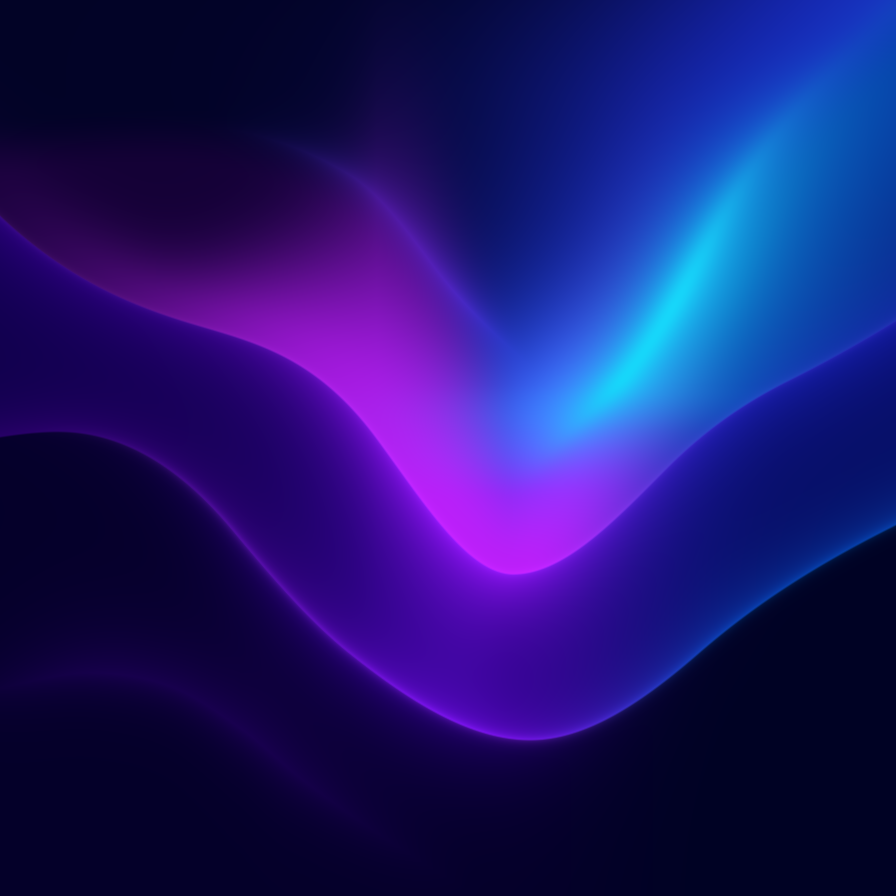
Give the GLSL for this background, as a WebGL 1 fragment shader.

```glsl
precision highp float;
uniform vec2 u_resolution;

// Cubic span between knots (position, height, slope); gives height and slope.
vec2 span(float x, vec3 a, vec3 b) {
  float h = b.x - a.x;
  float t = clamp((x - a.x) / h, 0.0, 1.0);
  float rise = b.y - a.y;
  float bend = (1.0 - t) * (a.z * h - rise) + t * (rise - b.z * h);
  float slope = 6.0 * t * (1.0 - t) * rise / h
              + (1.0 - t) * (1.0 - 3.0 * t) * a.z + t * (3.0 * t - 2.0) * b.z;
  return vec2(a.y + rise * t + t * (1.0 - t) * bend, slope);
}

// Approximate signed distance of p above a smooth curve through seven knots.
float curve(vec2 p, vec3 a, vec3 b, vec3 c, vec3 d, vec3 e, vec3 f, vec3 g) {
  vec2 s = span(p.x, a, b);
  if (p.x > b.x) s = span(p.x, b, c);
  if (p.x > c.x) s = span(p.x, c, d);
  if (p.x > d.x) s = span(p.x, d, e);
  if (p.x > e.x) s = span(p.x, e, f);
  if (p.x > f.x) s = span(p.x, f, g);
  return (p.y - s.x) / sqrt(1.0 + s.y * s.y);
}

float bell(float d, float width) {
  return exp(-d * d / (width * width));
}

float glow(float d, float width) {
  return exp(-abs(d) / width);
}

float cover(float d) {
  return smoothstep(-0.0015, 0.0015, d);
}

void main() {
  vec2 p = gl_FragCoord.xy / u_resolution;
  float x = p.x;

  float bowl = curve(p, vec3(0.0, 0.759, -0.95), vec3(0.2, 0.643, -0.32),
    vec3(0.42, 0.511, -1.35), vec3(0.573, 0.359, 0.0), vec3(0.745, 0.478, 1.0),
    vec3(0.88, 0.575, 0.5), vec3(1.0, 0.642, 0.62));
  float ribbon = curve(p, vec3(0.0, 0.512, 0.15), vec3(0.065, 0.518, 0.0),
    vec3(0.26, 0.408, -1.2), vec3(0.39, 0.271, -0.8), vec3(0.592, 0.174, 0.0),
    vec3(0.78, 0.271, 0.87), vec3(1.0, 0.414, 0.5));
  float swell = curve(p, vec3(0.0, 0.232, 0.2), vec3(0.1, 0.249, 0.0),
    vec3(0.195, 0.232, -0.4), vec3(0.27, 0.186, -0.7), vec3(0.34, 0.128, -0.75),
    vec3(0.5, 0.02, -0.6), vec3(1.0, -0.2, -0.4));
  float fold = curve(p, vec3(0.0, 0.85, 0.1), vec3(0.234, 0.859, -0.1),
    vec3(0.313, 0.841, -0.33), vec3(0.39, 0.805, -0.6), vec3(0.48, 0.708, -1.35),
    vec3(0.59, 0.593, -0.9), vec3(1.0, 0.3, -0.7));
  // The beam climbs, so its axes are swapped; positive lies to its right.
  float beam = curve(p.yx, vec3(0.4, 0.53, 0.95), vec3(0.518, 0.638, 0.95),
    vec3(0.57, 0.69, 0.85), vec3(0.642, 0.742, 0.62), vec3(0.76, 0.807, 0.55),
    vec3(0.889, 0.898, 0.9), vec3(1.0, 1.012, 1.1));
  float rightSide = smoothstep(-0.03, 0.06, beam);

  // Sky with a broad blue halo
  float underFold = smoothstep(0.02, -0.05, fold) * (1.0 - smoothstep(0.46, 0.6, x));
  float halo = bell(beam, mix(0.24, 0.38, rightSide)) * (1.0 - 0.45 * underFold);
  vec3 sky = vec3(0.008, 0.01, 0.15);
  sky += mix(vec3(0.08, 0.14, 0.58), vec3(0.01, 0.21, 0.5), rightSide) * halo;
  sky += vec3(0.07, -0.008, 0.06) * underFold;
  sky += vec3(0.11, 0.07, 0.28) * glow(fold, 0.018)
       * smoothstep(0.22, 0.48, x) * (1.0 - smoothstep(0.5, 0.6, x));
  sky = mix(sky, vec3(0.1, 0.13, 0.7),
            0.65 * glow(bowl, 0.06) * smoothstep(0.65, 0.85, x));

  // Magenta pool resting in the bowl
  float pool = bell(bowl, mix(0.06, 0.16, smoothstep(0.15, 0.52, x)))
             * smoothstep(-0.1, 0.52, x) * (1.0 - smoothstep(0.58, 0.84, x));
  sky = mix(sky, vec3(0.73, 0.11, 0.96), pool);
  sky += vec3(0.05, 0.12, 0.2) * bell(length(p - vec2(0.62, 0.54)), 0.11);

  // Cyan beam
  float core = exp(-(sqrt(beam * beam + 0.0001) - 0.01) / mix(0.045, 0.065, rightSide));
  core *= smoothstep(0.44, 0.58, p.y) * mix(1.0, 0.12, smoothstep(0.65, 0.98, p.y));
  sky = mix(sky, vec3(0.09, 0.84, 0.98), core);

  // Violet ribbon beneath the bowl
  float middle = bell(x - 0.52, 0.2);
  float blueSide = smoothstep(0.55, 0.82, x);
  vec3 body = mix(vec3(0.05, 0.0, 0.28), vec3(0.02, 0.045, 0.37), blueSide);
  body += vec3(0.13, 0.01, 0.27) * middle;
  vec3 upperRim = mix(vec3(0.11, 0.0, 0.2), vec3(0.05, 0.06, 0.26), blueSide);
  body += (upperRim + vec3(0.24, 0.06, 0.18) * middle) * glow(bowl, 0.05);
  vec3 lowerRim = mix(vec3(0.1, 0.0, 0.12), vec3(0.0, 0.13, 0.18), blueSide);
  body += (lowerRim + vec3(0.05, 0.02, 0.08) * middle) * glow(ribbon, 0.035);

  // Dark ground with a soft swell
  vec3 ground = mix(vec3(0.016, 0.0, 0.16), vec3(0.0, 0.008, 0.14), blueSide);
  ground += vec3(0.13, 0.0, 0.3) * bell(x - 0.42, 0.23) * glow(ribbon, 0.045);
  ground += vec3(0.075, 0.0, 0.14) * glow(swell, mix(0.05, 0.025, cover(-swell)))
          * smoothstep(-0.15, 0.15, x) * (1.0 - smoothstep(0.25, 0.55, x));

  // Layers and the fine bright edges
  vec3 color = mix(ground, body, cover(ribbon));
  vec3 edge = mix(vec3(0.16, 0.05, 0.2), vec3(0.0, 0.09, 0.14), blueSide);
  color += edge * glow(ribbon, 0.005) * smoothstep(0.0, 0.3, x);
  color = mix(color, sky, cover(bowl));
  color += vec3(0.06, 0.03, 0.06) * glow(bowl, 0.004);
  gl_FragColor = vec4(clamp(color, 0.0, 1.0), 1.0);
}
```
